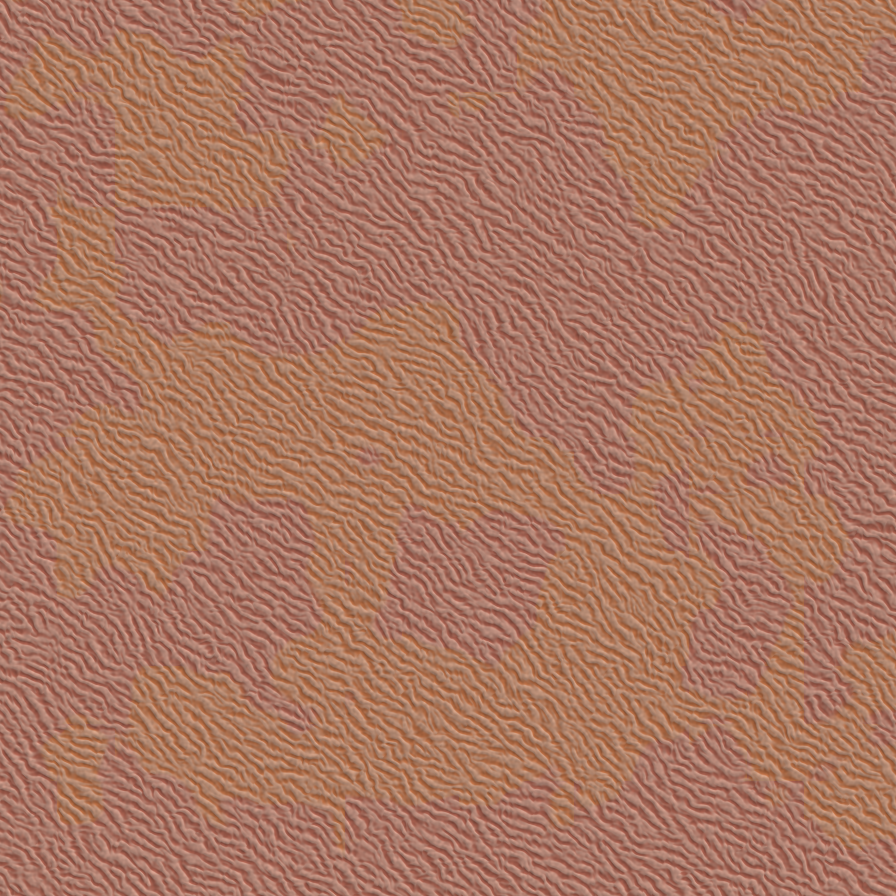
Write a Shadertoy shader that draws this texture.

```glsl
vec2 hash2(vec2 p) {
    vec2 q = vec2(dot(p, vec2(127.1, 311.7)), dot(p, vec2(269.5, 183.3)));
    return fract(sin(q) * 43758.545);
}

float gradientCorner(vec2 cell, vec2 offset) {
    return dot(hash2(cell) * 2.0 - 1.0, offset);
}

float gradientNoise(vec2 p) {
    vec2 i = floor(p), f = fract(p);
    vec2 u = f * f * (3.0 - 2.0 * f);
    vec2 e = vec2(1.0, 0.0);
    return mix(mix(gradientCorner(i, f), gradientCorner(i + e, f - e), u.x),
               mix(gradientCorner(i + e.yx, f - e.yx), gradientCorner(i + 1.0, f - 1.0), u.x), u.y);
}

// Overlapping wave packets: x is the ridge height, y the slope across it
vec2 wrinkles(vec2 uv, float scale, float spread) {
    vec2 p = uv * scale;
    vec2 cell = floor(p);
    float lean = 0.9 + 0.4 * gradientNoise(uv * 8.0);
    vec2 wave = vec2(0.0);
    for (int y = -1; y <= 1; y++) {
        for (int x = -1; x <= 1; x++) {
            vec2 id = cell + vec2(x, y);
            vec2 d = p - id - hash2(id);
            vec2 r = hash2(id + 57.3);
            float window = pow(max(0.0, 1.0 - dot(d, d)), 2.0);
            float angle = lean + (r.x - 0.5) * spread;
            float pitch = 1.7 + 0.8 * hash2(id + 91.7).x;
            float phase = 6.2832 * (pitch * dot(d, vec2(cos(angle), sin(angle))) + r.y);
            wave += window * vec2(cos(phase), sin(phase));
        }
    }
    return 1.35 * wave / (length(wave) + 0.35);
}

// Large blotches, stepped along square cells for straight, crisp borders
float ochrePatches(vec2 uv) {
    vec2 p = uv + 0.006 * vec2(gradientNoise(uv * 45.0), gradientNoise(uv * 45.0 + 19.0));
    float n = gradientNoise(p * 3.9 + 5.7) + 0.55 * gradientNoise(p * 7.8 + 8.1);
    n += 0.32 * gradientNoise(p * 15.6 + 2.3);
    n += 0.18 * (hash2(floor(uv * 7.8)).x - 0.5) + 0.1 * (hash2(floor(uv * 15.6)).y - 0.5);
    return smoothstep(-0.015, 0.02, n - 0.055);
}

void mainImage(out vec4 fragColor, in vec2 fragCoord) {
    vec2 uv = fragCoord / iResolution.y;
    vec2 bend = vec2(gradientNoise(uv * 75.0), gradientNoise(uv * 75.0 + 31.0));
    vec2 p = uv + 0.004 * bend;
    vec2 relief = wrinkles(p, 41.0, 0.8) + 0.5 * wrinkles(p + 3.7, 70.0, 1.3);
    float ochre = ochrePatches(uv);

    // Narrow saturated valleys and paler, greyer ridges
    vec3 valley = mix(vec3(0.59, 0.335, 0.275), vec3(0.65, 0.385, 0.24), ochre);
    vec3 ridge = mix(vec3(0.71, 0.535, 0.475), vec3(0.71, 0.545, 0.455), ochre);
    vec3 color = mix(valley, ridge, smoothstep(-1.1, 0.6, relief.x));

    // Side light and fine grain
    float grain = gradientNoise(uv * 250.0) + 0.6 * gradientNoise(uv * 130.0 + 7.0);
    color *= 0.985 + 0.11 * relief.y + 0.14 * grain;
    fragColor = vec4(color, 1.0);
}
```
